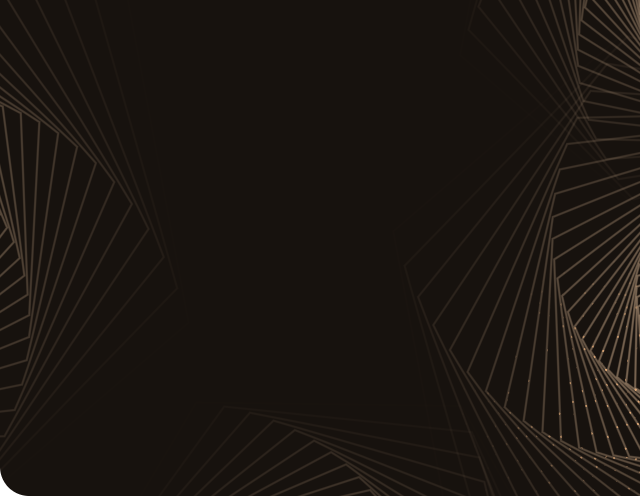
This background is drawn by a Shadertoy shader. Its source:

```glsl
// Dark panel with four off-canvas whirls of nested, turning hexagons in fine tan lines.

const float SECTOR = radians(60.0);
const vec3 WARM_BLACK = vec3(0.090, 0.069, 0.053);
const vec3 TAN_LINE = vec3(0.69, 0.58, 0.47);
const vec3 EMBER = vec3(0.88, 0.66, 0.46);

vec2 hash2(vec2 cell) {
    return fract(sin(vec2(dot(cell, vec2(127.1, 311.7)), dot(cell, vec2(269.5, 183.3)))) * 4375.5);
}

// Ink of one whirl: each hexagon is smaller and turned further than the last.
float whirl(vec2 p, vec2 center, float outerRadius, float startDegrees, float handedness, float pixel) {
    vec2 q = p - center;
    float radius = length(q);
    float angle = atan(q.y, q.x);
    float ink = 0.0;
    for (int i = -1; i < 34; i++) {
        float n = float(i);
        float size = outerRadius * pow(0.939, n);
        float turn = radians(startDegrees + handedness * 5.15 * n);

        // Fold into one sector and measure to the straight side.
        float folded = mod(angle - turn, SECTOR) - 0.5 * SECTOR;
        float d = abs(radius * cos(folded) - size * cos(0.5 * SECTOR));
        float line = 1.0 - smoothstep(0.0003, 0.0023 + 0.75 * pixel, d);

        // Lines brighten toward the center.
        float opacity = min(0.012 + 0.043 * (n + 1.0) - 0.0007 * n * n, 0.62);
        ink += (1.0 - ink) * line * opacity;
    }
    return ink;
}

void mainImage(out vec4 fragColor, in vec2 fragCoord) {
    float pixel = 1.0 / iResolution.y;
    vec2 p = fragCoord * pixel;

    // Left and right whirls turn one way, bottom and top the other.
    float left = whirl(p, vec2(-0.268, 0.577), 0.645, -14.2, 1.0, pixel);
    float right = whirl(p, vec2(1.441, 0.306), 0.645, 165.8, 1.0, pixel);
    float bottom = whirl(p, vec2(0.657, -0.278), 0.502, 114.1, -1.0, pixel);
    float top = whirl(p, vec2(1.407, 1.057), 0.477, -165.8, -1.0, pixel);
    float ink = 1.0 - (1.0 - left * 0.85) * (1.0 - right) * (1.0 - bottom * 0.75) * (1.0 - top * 0.85);
    vec3 color = mix(WARM_BLACK, TAN_LINE, ink);

    // Scattered embers that catch on the lines at lower right.
    vec2 grid = p / 0.022;
    vec2 offset = fract(grid) - mix(vec2(0.2), vec2(0.8), hash2(floor(grid)));
    float dotMask = 1.0 - smoothstep(0.06, 0.06 + pixel / 0.022, length(offset));
    float region = 1.0 - smoothstep(0.08, 0.34, length(p - vec2(1.23, 0.17)));
    color = mix(color, EMBER, dotMask * region * min(1.0, ink * 1.8));

    // White rounded corner at lower left.
    vec2 corner = max(vec2(0.059) - p, 0.0);
    float outside = clamp((length(corner) - 0.059) / pixel + 0.5, 0.0, 1.0);
    fragColor = vec4(mix(color, vec3(1.0), outside), 1.0);
}
```
